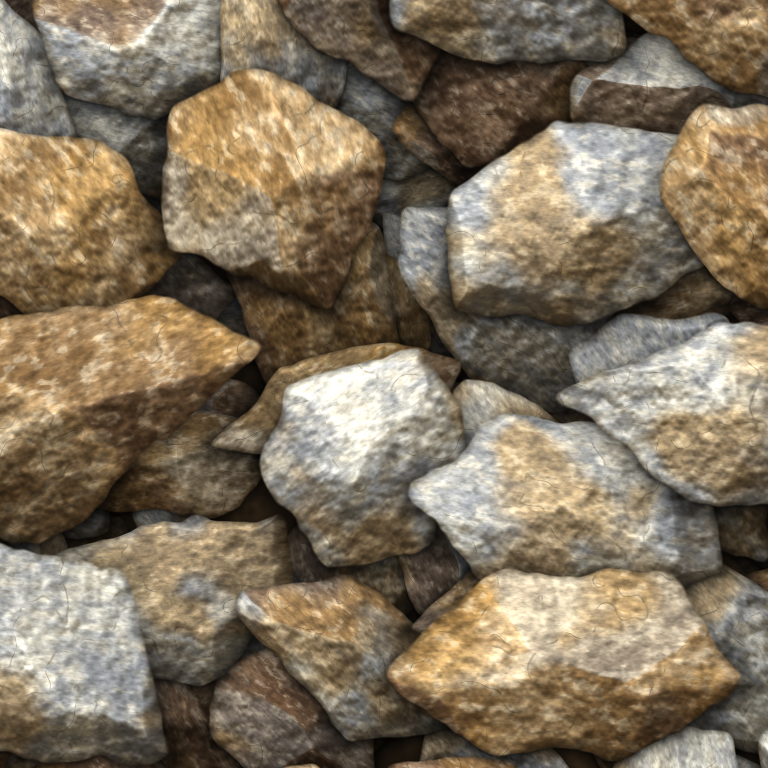
This texture is drawn by a WebGL 2 fragment shader. Its source:

```glsl
#version 300 es
precision highp float;
// A pile of broken quarry stones: pale quartz, ochre and rusty brown, with dark gaps.

uniform vec2 u_resolution;
out vec4 fragColor;

float hash(vec2 p) {
  vec3 v = fract(p.xyx * vec3(0.1031, 0.1130, 0.0973));
  v += dot(v, v.yzx + 33.33);
  return fract((v.x + v.y) * v.z);
}

float noise(vec2 p) {
  vec2 i = floor(p), f = fract(p);
  f = f * f * (3.0 - 2.0 * f);
  return mix(mix(hash(i), hash(i + vec2(1, 0)), f.x),
             mix(hash(i + vec2(0, 1)), hash(i + vec2(1, 1)), f.x), f.y);
}

float fbm(vec2 p) {
  float sum = 0.0, amp = 0.57;
  for (int i = 0; i < 3; i++) {
    sum += amp * noise(p);
    p = mat2(1.6, 1.2, -1.2, 1.6) * p + 11.7;
    amp *= 0.5;
  }
  return sum;
}

// Mineral colour at a point of the stone; tint varies from facet to facet
vec3 mineral(vec2 p, float kind, float tint) {
  float patches = fbm(p * 4.0);
  float grain = fbm(p * vec2(16.0, 30.0));
  float fine = fbm(p * vec2(34.0, 70.0) + 5.0);
  float tone = smoothstep(0.28, 0.72, 0.6 * patches + 0.4 * grain);
  vec3 quartz = mix(vec3(0.59, 0.60, 0.61), vec3(0.90, 0.88, 0.81), tone);
  vec3 ochre = mix(vec3(0.53, 0.41, 0.26), vec3(0.84, 0.73, 0.56), tone);
  vec3 rust = mix(vec3(0.40, 0.30, 0.22), vec3(0.66, 0.54, 0.43), tone);
  vec3 c = kind < 0.38 ? quartz : kind < 0.74 ? ochre : rust;
  c = mix(c, rust, 0.75 * smoothstep(0.64, 0.78, tint) * step(0.25, kind));
  c = mix(c, quartz, 0.5 * smoothstep(0.3, 0.2, tint));
  float stain = smoothstep(0.5, 0.68, fbm(p * 2.6 + 9.0));
  c = mix(c, vec3(0.66, 0.50, 0.27) * (0.7 + 0.6 * grain), 0.55 * stain);
  c = mix(c, vec3(0.85, 0.81, 0.72), 0.35 * smoothstep(0.58, 0.72, grain));
  float crack = 1.0 - smoothstep(0.0, 0.015, abs(patches - 0.55));
  return c * (0.78 + 0.44 * fine) * (1.0 - 0.2 * crack * smoothstep(0.4, 0.6, grain));
}

// Adds one faceted stone behind those already drawn; visible is the light left for it
void addStone(vec2 p, vec2 seed, vec2 chip, vec2 bump, float exposure,
              inout vec3 color, inout float visible) {
  float angle = -0.4 + 2.0 * (hash(seed + 3.1) - 0.5);
  mat2 turn = mat2(cos(angle), -sin(angle), sin(angle), cos(angle));
  vec2 local = turn * p;
  vec2 size = vec2(mix(0.62, 0.85, hash(seed + 5.3)), mix(0.40, 0.56, hash(seed + 8.9)));
  vec2 q = (local + 0.1 * chip) / size;
  if (dot(q, q) > 2.4) return;

  // Six sloping sides and three tilted top planes, blended at their ridges
  float edgeSum = 0.0, total = 0.0, peak = 0.0, tint = 0.0;
  vec3 normal = vec3(0);
  for (int k = 0; k < 9; k++) {
    vec2 key = seed + vec2(float(k) * 7.13, 41.7);
    bool side = k < 6;
    float a = (float(k) + 0.7 * hash(key)) * 6.2832 / (side ? 6.0 : 3.0);
    vec2 dir = vec2(cos(a), sin(a));
    float along = dot(q, dir);
    float reach = mix(0.66, 1.0, hash(key + 2.3));
    float steep = hash(key + 4.7);
    float slope = side ? mix(0.6, 2.4, steep * steep) : 0.15 + 0.6 * steep;
    if (side) edgeSum += exp(26.0 * (along - reach));
    float height = (side ? reach * slope : 0.42 + 0.1 * chip.x) - slope * along;
    float weight = exp(-60.0 * max(height, -0.3));
    normal += weight * vec3(dir * slope, 1.0);
    tint += weight * hash(key + 6.1);
    total += weight;
    peak = max(peak, weight);
  }
  float inside = -log(edgeSum) / 26.0;
  float cover = smoothstep(-0.012, 0.012, inside);

  if (cover > 0.0) {
    // Light from above over the facets and their rough grain
    normal /= total;
    normal.xy = normal.xy * turn + 2.3 * bump;
    float light = max(dot(normalize(normal), normalize(vec3(-0.25, 0.65, 0.72))), 0.0);
    vec3 stone = mineral(local + fract(seed * 0.37) * 50.0, hash(seed + 12.4), tint / total);
    float shade = (0.4 + 0.72 * light) * (1.25 - 0.25 * peak / total);
    shade *= mix(0.72, 1.0, smoothstep(0.0, 0.06, inside));
    shade *= 1.0 - 0.18 * smoothstep(0.0, -0.5, p.y);
    vec3 warmShade = mix(vec3(1.0, 0.92, 0.8), vec3(1), smoothstep(0.3, 0.9, shade));
    color += visible * cover * stone * shade * exposure * warmShade;
  }

  // Contact shadow on what lies behind, deeper below the stone
  float below = smoothstep(0.35, -0.4, p.y);
  visible *= (1.0 - cover) * (1.0 - mix(0.35, 0.8, below) * exp(8.5 * min(inside, 0.0)));
}

void main() {
  vec2 uv = gl_FragCoord.xy / u_resolution.y;
  vec2 chip = vec2(fbm(uv * 15.0), fbm(uv * 15.0 + 31.0)) - 0.5;
  float rough = fbm(uv * 52.0);
  vec2 bump = rough - vec2(fbm(uv * 52.0 + vec2(0.3, 0)), fbm(uv * 52.0 + vec2(0, 0.3)));
  vec3 color = vec3(0);
  float visible = 1.0;

  // Layers from the large stones on top to the small, shaded ones below
  for (int layer = 3; layer >= 0; layer--) {
    float level = float(layer);
    vec2 grid = uv * (5.8 - 0.8 * level) + level * 7.37 + 2.0;
    float exposure = min(0.8 + 0.11 * level, 1.08);
    for (int n = 0; n < 9 && visible > 0.01; n++) {
      vec2 cell = floor(grid) + vec2(1 - n % 3, n / 3 - 1);
      vec2 seed = cell + 23.0 * level;
      if (hash(seed + 0.7) < 0.13 * level) continue;
      vec2 jitter = 0.5 * (vec2(hash(seed + 1.3), hash(seed + 2.9)) - 0.5);
      addStone(grid - cell - 0.5 - jitter, seed, chip, bump, exposure, color, visible);
    }
  }
  color += visible * vec3(0.28, 0.21, 0.13) * (0.6 + 0.8 * rough);
  fragColor = vec4(color, 1.0);
}
```
